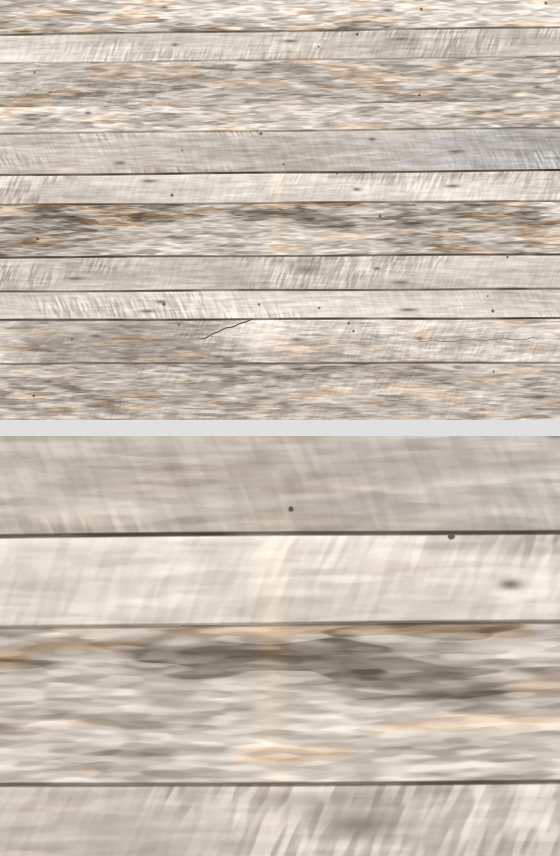
Top: the whole. Bottom: its middle third, enlarged.
Give the GLSL for this texture, as a Shadertoy shader.

```glsl
// Weathered barn wood: eleven horizontal planks with grain, saw marks, knots and seams.

const int PLANK_COUNT = 11;
// Per plank, bottom to top: lower edge, tone, roughness, darkness of the lower seam.
const vec4 PLANKS[PLANK_COUNT] = vec4[PLANK_COUNT](
    vec4(0.000, 0.74, 0.75, 0.00), vec4(0.134, 0.81, 0.60, 0.65),
    vec4(0.238, 0.82, 0.20, 0.90), vec4(0.306, 0.80, 0.20, 0.80),
    vec4(0.387, 0.72, 1.00, 0.85), vec4(0.512, 0.83, 0.18, 0.65),
    vec4(0.583, 0.75, 0.25, 1.00), vec4(0.682, 0.81, 0.90, 0.50),
    vec4(0.745, 0.76, 0.80, 0.12), vec4(0.849, 0.84, 0.20, 0.32),
    vec4(0.917, 0.79, 1.00, 0.65));

const vec3 WARM_CAST = vec3(0.04, 0.0, -0.04);
const vec3 RUST = vec3(0.05, 0.005, -0.04);
const vec3 SEAM_COLOR = vec3(0.27, 0.23, 0.19);
const vec3 KNOT_COLOR = vec3(0.36, 0.31, 0.27);

float hash(vec2 p) {
    vec3 q = fract(p.xyx * vec3(0.1031, 0.1030, 0.0973));
    q += dot(q, q.yzx + 33.33);
    return fract((q.x + q.y) * q.z);
}

// Cellular noise: random cell values blended by distance, centred on zero.
float cells(vec2 p) {
    vec2 base = floor(p);
    float sum = 0.0, total = 0.0;
    for (int j = -1; j <= 1; j++)
    for (int i = -1; i <= 1; i++) {
        vec2 c = base + vec2(i, j);
        vec2 d = c + vec2(hash(c), hash(c + 57.0)) - p;
        float w = exp(-6.0 * dot(d, d));
        sum += w * hash(c + 113.0);
        total += w;
    }
    return sum / total - 0.5;
}

float blob(vec2 p, vec2 center, vec2 size) {
    vec2 d = (p - center) / size;
    return exp(-dot(d, d));
}

// Thin wavering split between two x positions.
float crack(vec2 p, vec2 span, float height, float rise, float width) {
    float path = height + rise * smoothstep(span.x, span.y, p.x)
               + 0.002 * sin(p.x * 75.0) + 0.001 * sin(p.x * 190.0);
    float ends = smoothstep(span.x, span.x + 0.03, p.x)
               * (1.0 - smoothstep(span.y - 0.02, span.y, p.x));
    return ends * (1.0 - smoothstep(0.0, width, abs(p.y - path)));
}

// Short fine fibres, with dark streaks gathered in weathered zones.
float roughGrain(vec2 p) {
    float broad = cells(p * vec2(1.8, 19.0));
    float medium = cells(p * vec2(11.0, 85.0));
    float fine = cells(p * vec2(30.0, 175.0));
    float finest = cells(p * vec2(48.0, 290.0) + 9.0);
    float streak = smoothstep(0.05, 0.35, cells(p * vec2(17.0, 135.0) + 31.0) + 0.6 * broad);
    return -0.12 * broad + 0.13 * medium + 0.22 * fine + 0.20 * finest - 0.17 * streak + 0.02;
}

// Planed surface crossed by faint, steep, slightly curved saw marks.
float sawnGrain(vec2 p, float slant) {
    float x = p.x + slant * p.y + 2.0 * slant * p.y * p.y;
    float patches = smoothstep(-0.05, 0.30, cells(p * vec2(5.0, 18.0) + 71.0));
    float marks = cells(vec2(x * 190.0, p.y * 45.0));
    float fibre = cells(p * vec2(20.0, 190.0));
    float mottle = cells(p * vec2(9.0, 35.0) + 23.0);
    return marks * (0.08 + 0.20 * patches) + 0.11 * fibre + 0.09 * mottle
         + 0.13 * cells(p * vec2(3.0, 18.0));
}

void mainImage(out vec4 fragColor, in vec2 fragCoord) {
    vec2 p = fragCoord / iResolution.y;
    float pixel = 1.0 / iResolution.y;
    p.y /= 1.0 + 0.015 * p.x; // seams fan out gently to the right

    // Plank lookup and seam lines
    int index = 0;
    float seam = 0.0;
    for (int i = 0; i < PLANK_COUNT; i++) {
        float d = p.y - PLANKS[i].x + 0.0006 * sin(p.x * 9.0 + float(i) * 2.0);
        if (d > 0.0) index = i;
        float wear = 0.85 + 0.6 * cells(vec2(p.x * 14.0, float(i) * 7.0));
        float line = 1.0 - smoothstep(0.0006, 0.0020 + pixel, abs(d));
        seam = max(seam, PLANKS[i].w * wear * line);
    }
    vec4 plank = PLANKS[index];
    float id = float(index);
    float top = index + 1 < PLANK_COUNT ? PLANKS[index + 1].x : 1.0;
    float seed = hash(vec2(id, 5.0));
    vec2 local = vec2(p.x + seed * 40.0, p.y - plank.x + id * 0.37);
    local.y += 0.002 * sin(p.x * 5.0 + seed * 6.0) + 0.001 * sin(p.x * 13.0 + id);

    // Grain and tone
    float slant = index == 6 || seed > 0.6 ? 0.35 : -0.35;
    float sawn = sawnGrain(vec2(local.x, p.y - plank.x), slant);
    float grain = mix(sawn, roughGrain(local), plank.z);
    float tone = plank.y + grain + 0.025 * sin(p.x * 3.1 + seed * 20.0);
    tone += 0.03 * smoothstep(0.008, 0.003, top - p.y);

    // Stains: the dark end of one board, the cool end of another
    float split = index == 1 ? 1.0 : 0.0;
    float cool = index == 6 ? smoothstep(0.6, 1.2, p.x) : 0.0;
    tone -= split * 0.16 * smoothstep(0.65, 0.40, p.x) * smoothstep(-0.05, 0.15, p.x);
    tone += split * 0.14 * blob(p, vec2(0.60, 0.195), vec2(0.09, 0.035));
    vec3 color = vec3(tone) + WARM_CAST * (1.0 - 0.6 * cool);
    float rust = smoothstep(0.10, 0.35, cells(local * vec2(11.0, 80.0) + 17.0));
    color += RUST * rust * plank.z;
    color += vec3(0.07, 0.045, 0.015) * blob(p, vec2(0.66, 0.50), vec2(0.012, 0.11));

    // Knots in every plank, one broad knot and the splits
    float knots = 0.6 * blob(p, vec2(0.73, 0.354), vec2(0.030, 0.011));
    for (int i = 0; i < 3; i++) {
        vec2 key = vec2(id * 3.0 + 11.0, float(i) * 9.0 + 4.0);
        vec2 center = vec2(1.33 * hash(key), mix(plank.x, top, 0.2 + 0.6 * hash(key + 3.0)));
        vec2 size = vec2(mix(0.007, 0.022, hash(key + 8.0)), 0.004);
        knots = max(knots, 0.75 * blob(p, center, size));
    }
    float splits = crack(p, vec2(0.46, 0.61), 0.192, 0.044, 0.003);
    splits = max(splits, 0.6 * crack(p, vec2(0.97, 1.29), 0.184, 0.006, 0.002));
    color = mix(color, KNOT_COLOR, max(knots, splits) * (0.85 + 1.2 * grain));

    // Scattered nail holes
    float holes = 0.0;
    for (int i = 0; i < 26; i++) {
        vec2 key = vec2(float(i) * 5.0 + 2.0, 83.0);
        vec2 center = vec2(1.33 * hash(key), hash(key + 19.0));
        float radius = mix(0.0015, 0.0035, hash(key + 41.0));
        holes = max(holes, 1.0 - smoothstep(radius - pixel, radius + pixel, length(p - center)));
    }
    color = mix(color, SEAM_COLOR, max(clamp(seam, 0.0, 1.0), 0.75 * holes));
    fragColor = vec4(clamp(color, 0.0, 1.0), 1.0);
}
```
